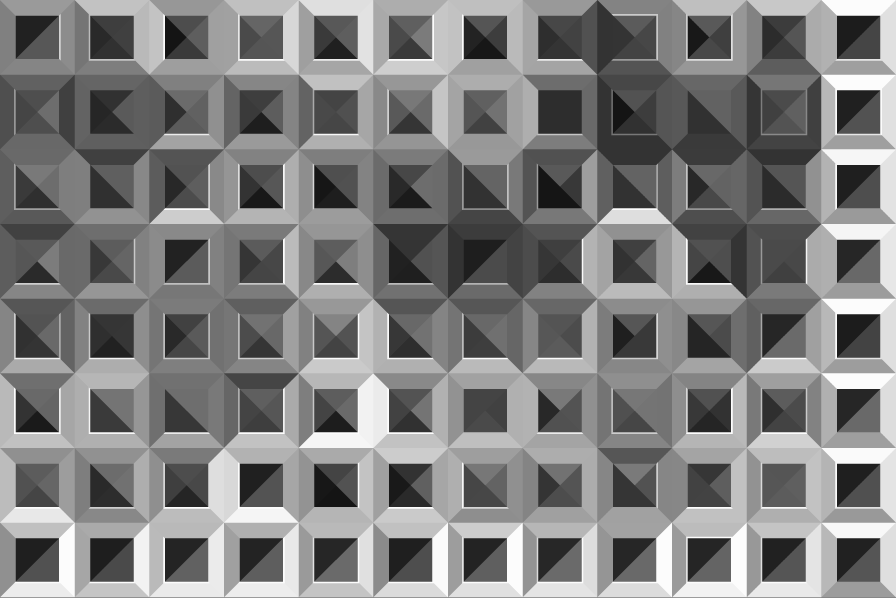
Write a Shadertoy shader that draws this pattern.

```glsl
// A grid of square coffers in greys: each cell is a four-sided bevelled frame
// around a darker sunken pyramid. Smooth noise on shared cell edges and hashes
// per face set the shades; the last column and row are lit more strongly.
#define COLUMNS 12.0
#define ROWS 8.0
#define PIT 0.29            // half width of the sunken square, in cells
#define GLINT 0.022         // width of the bright rim line
#define FRAME_TONE 0.59
#define FRAME_NOISE 0.62    // broad variation between neighbouring frames
#define FACE_JITTER 0.24    // variation between single frame faces
#define PIT_TONE 0.27
#define PIT_JITTER 0.20
#define SAMPLES 4           // antialiasing samples per axis

float hash(vec2 p) {
    vec3 q = fract(vec3(p.xyx) * 0.1031 + 0.17);
    q += dot(q, q.yzx + 33.33);
    return fract((q.x + q.y) * q.z);
}

float noise(vec2 p) {
    vec2 i = floor(p), f = fract(p);
    f = f * f * (3.0 - 2.0 * f);
    return mix(mix(hash(i), hash(i + vec2(1, 0)), f.x),
               mix(hash(i + vec2(0, 1)), hash(i + vec2(1, 1)), f.x), f.y);
}

// Unit direction of the face that holds p; y points down
vec2 faceDirection(vec2 p) {
    return abs(p.x) > abs(p.y) ? vec2(sign(p.x), 0.0) : vec2(0.0, sign(p.y));
}

float frameTone(vec2 cell, vec2 dir, float jitter) {
    if (cell.x > COLUMNS - 1.5)
        return 0.79 + 0.09 * dir.x - 0.19 * dir.y + 0.05 * (jitter - 0.5);
    if (cell.y > ROWS - 1.5)
        return 0.80 + 0.16 * dir.x + 0.07 * dir.y + 0.20 * (jitter - 0.5);

    // Both cells beside an edge share its noise, which joins their frames
    vec2 edge = cell + 0.5 + 0.5 * dir;
    vec2 shadow = (edge - vec2(6.8, 2.7)) / vec2(3.2, 2.2);
    return FRAME_TONE
        + FRAME_NOISE * (noise(edge * 0.6 + 7.0) - 0.5)
        + 0.20 * (hash(edge * 2.0 + 91.0) - 0.5)
        + FACE_JITTER * (jitter - 0.5)
        + dot(dir, vec2(0.04, 0.06))
        - 0.13 * exp(-dot(shadow, shadow));
}

float pitTone(vec2 cell, vec2 dir) {
    float kind = hash(cell + 53.0);
    float level = hash(cell + 29.0) - 0.5;

    // Two-tone pits, split along one diagonal
    if (cell.x > COLUMNS - 1.5 || cell.y > ROWS - 1.5 || kind < 0.09)
        return dir.x + dir.y > 0.0 ? 0.34 + 0.18 * level : 0.13 + 0.05 * level;
    if (kind < 0.19)
        return dir.x - dir.y > 0.0 ? 0.42 + 0.2 * level : 0.21 + 0.1 * level;
    // Flat dark pits
    if (kind > 0.95) return 0.16 + 0.06 * level;

    float jitter = hash(cell + dir * vec2(11.0, 23.0) + 137.0) - 0.5;
    return PIT_TONE + 0.07 * (dir.x - dir.y)
        + PIT_JITTER * jitter + 0.16 * level;
}

float coffer(vec2 p) {
    vec2 cell = floor(p);
    if (cell.y >= ROWS) return 0.5;
    vec2 local = fract(p) - 0.5;
    vec2 dir = faceDirection(local);
    float radius = max(abs(local.x), abs(local.y));
    if (radius < PIT) return clamp(pitTone(cell, dir), 0.08, 0.66);

    float tone = frameTone(cell, dir, hash(cell + dir * vec2(17.0, 31.0) + 71.0));
    // Bright rim, most often on the lower side
    float chance = 0.38 + 0.36 * dir.y - 0.08 * dir.x;
    if (radius < PIT + GLINT && hash(cell + dir * 13.0 + 211.0) < chance)
        tone += 0.28;
    return clamp(tone, 0.2, 0.99);
}

void mainImage(out vec4 fragColor, in vec2 fragCoord) {
    float tone = 0.0;
    for (int j = 0; j < SAMPLES; j++)
        for (int i = 0; i < SAMPLES; i++) {
            vec2 offset = (vec2(i, j) + 0.5) / float(SAMPLES) - 0.5;
            vec2 pos = fragCoord + offset;
            // Cells are counted from the upper left corner
            pos.y = iResolution.y - pos.y;
            tone += coffer(pos * COLUMNS / iResolution.x);
        }
    fragColor = vec4(vec3(tone / float(SAMPLES * SAMPLES)), 1.0);
}
```
